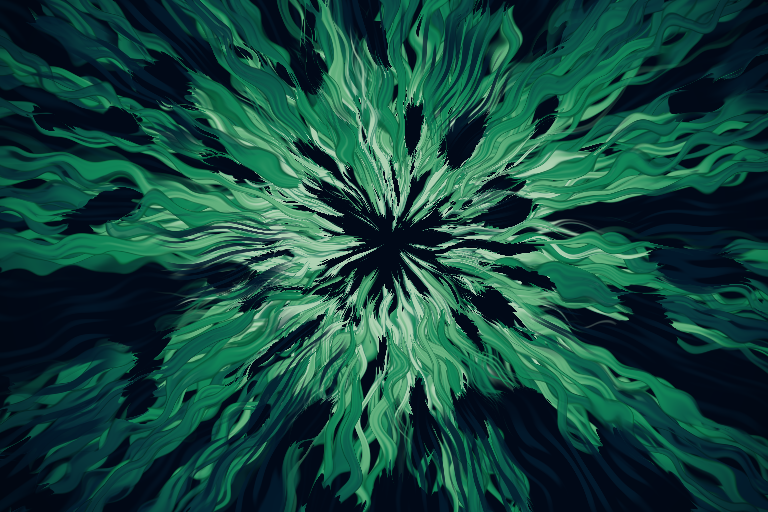
Reproduce this background procedurally as a WebGL 2 fragment shader.

```glsl
#version 300 es
precision highp float;
// Wavy green brush strokes bursting outward from a dark, cracked core.
uniform vec2 u_resolution;
out vec4 fragColor;

const float TAU = 6.2831853;
const vec3 INK = vec3(0.005, 0.035, 0.09);
const vec3 NAVY = vec3(0.01, 0.13, 0.21);
const vec3 DEEP = vec3(0.03, 0.23, 0.25);
const vec3 TEAL = vec3(0.04, 0.37, 0.30);
const vec3 GREEN = vec3(0.06, 0.52, 0.34);
const vec3 MINT = vec3(0.38, 0.69, 0.49);
const vec3 PALE = vec3(0.68, 0.82, 0.70);

float hash(vec2 p) {
  vec3 q = fract(vec3(p.xyx) * 0.1031);
  q += dot(q, q.yzx + 33.33);
  return fract((q.x + q.y) * q.z);
}

float corner(vec2 cell, vec2 offset, float period) {
  float a = TAU * hash(vec2(mod(cell.x, period), cell.y));
  return dot(vec2(cos(a), sin(a)), offset);
}

// Gradient noise that repeats along x
float noise(vec2 p, float period) {
  vec2 i = floor(p), f = fract(p), e = vec2(1, 0);
  vec2 u = f * f * (3.0 - 2.0 * f);
  float low = mix(corner(i, f, period), corner(i + e, f - e, period), u.x);
  float high = mix(corner(i + e.yx, f - e.yx, period), corner(i + 1.0, f - 1.0, period), u.x);
  return mix(low, high, u.y);
}

vec2 warp(vec2 p, float scale, float seed) {
  vec2 q = p * scale + seed * 7.3 + 100.0;
  return vec2(noise(q, 1000.0), noise(q + 57.0, 1000.0));
}

float segment(vec2 p, vec2 a, vec2 b) {
  vec2 d = b - a;
  return length(p - a - d * clamp(dot(p - a, d) / dot(d, d), 0.0, 1.0));
}

// Distance to the branching dark core
float cracks(vec2 p) {
  vec2 hub = vec2(-0.02, 0.0), fork = vec2(-0.12, -0.09);
  float d = segment(p, hub, vec2(-0.14, 0.11));
  d = min(d, segment(p, hub, vec2(0.16, 0.07)));
  d = min(d, segment(p, hub, fork));
  d = min(d, segment(p, fork, vec2(-0.34, -0.08)));
  d = min(d, segment(p, fork, vec2(-0.06, -0.16)));
  return min(d, segment(p, vec2(0.06, -0.03), vec2(0.29, -0.20)));
}

// Dark wedges between the bundles: angle and half width
float wedges(float angle) {
  const vec2 GAPS[13] = vec2[13](vec2(-2.91, 0.17), vec2(-2.05, 0.12), vec2(-1.50, 0.06),
    vec2(-0.91, 0.13), vec2(-0.40, 0.08), vec2(0.08, 0.09), vec2(0.52, 0.04), vec2(0.95, 0.05),
    vec2(1.70, 0.09), vec2(2.04, 0.07), vec2(2.38, 0.07), vec2(2.63, 0.05), vec2(2.85, 0.04));
  float dark = 0.0;
  for (int i = 0; i < 13; i++) {
    float d = abs(mod(angle - GAPS[i].x + TAU * 0.5, TAU) - TAU * 0.5);
    dark = max(dark, 1.0 - smoothstep(0.7, 1.1, d / GAPS[i].y));
  }
  return dark;
}

vec3 ramp(float t) {
  vec3 c = mix(PALE, MINT, smoothstep(0.17, 0.30, t));
  c = mix(c, GREEN, smoothstep(0.33, 0.50, t));
  c = mix(c, TEAL, smoothstep(0.50, 0.68, t));
  c = mix(c, DEEP, smoothstep(0.66, 0.84, t));
  return mix(c, NAVY, smoothstep(0.84, 1.05, t));
}

// One ring of strokes with canvas-sized widths: colour and coverage
vec4 strokes(vec2 p, float count, float seed, float shift, float core, float px) {
  vec2 q = p + 0.05 * smoothstep(0.0, 0.2, length(p)) * warp(p, 12.0, seed);
  float r = length(q), turn = atan(q.y, q.x) / TAU + 0.5;
  float x = turn * count + seed * 0.37, id = mod(floor(x), count);
  float pick = hash(vec2(id, seed)), vary = hash(vec2(id, seed + 31.0));
  float bristle = noise(vec2(turn * count * 8.0, r * 9.0 + seed * 9.0), count * 8.0);
  float start = max(0.025, count * 0.0037 - 0.01 + 0.14 * (pick - 0.4));
  float tip = min(r - start, core - 0.012) + 0.04 * bristle;
  float arc = TAU * r / count;
  float width = mix(0.006, 0.018, vary) * (0.9 + 0.4 * r);
  width = min(width, 0.46 * arc) * (0.7 + 0.3 * smoothstep(0.0, 0.05, tip));
  float side = abs(fract(x) - 0.5) * arc - width + 0.007 * bristle;
  float cover = (1.0 - smoothstep(-px, px, side)) * smoothstep(-px, px, tip);
  float middle = ((floor(x) + 0.5 - seed * 0.37) / count - 0.5) * TAU;
  cover *= step(0.006 * count, hash(vec2(id, seed + 63.0)));
  cover *= 1.0 - wedges(middle) * smoothstep(0.24, 0.40, r + 0.2 * bristle);
  cover *= 1.0 - 0.7 * smoothstep(0.05, 0.35, bristle) * smoothstep(0.3, 0.7, r);
  float tone = length(p * vec2(0.88, 1.08)) + 0.26 * (vary - 0.5) + shift;
  vec3 c = ramp(tone + 0.16 * bristle);
  float fringe = (1.0 - smoothstep(0.0, 0.025, tip)) * (1.0 - smoothstep(0.28, 0.45, r));
  c = mix(c, PALE, 0.75 * fringe * step(shift, 0.1));
  return vec4(c * mix(vec3(0.3, 0.65, 0.6), vec3(1), smoothstep(0.0, 0.004, -side)), cover);
}

void main() {
  vec2 p = (gl_FragCoord.xy - 0.5 * u_resolution) / u_resolution.y - vec2(0.012, 0.031);
  float px = 0.8 / u_resolution.y, r = length(p);
  vec2 bent = p + 0.035 * warp(p, 8.0, 3.0);
  float turn = atan(bent.y, bent.x) / TAU + 0.5;
  float hair = noise(vec2(turn * 280.0, r * 6.0), 280.0);

  // Core plus radial slits that stay dark
  float slit = 0.012 + 0.14 * (0.23 - noise(vec2(turn * 38.0, r * 6.5), 38.0));
  float core = min(cracks(p + 0.06 * warp(p, 14.0, 5.0)), slit);

  // Faint blue bristles on ink
  vec3 color = mix(INK, NAVY, 0.45 * smoothstep(0.0, 0.5, hair) * smoothstep(0.2, 0.6, r));

  // Pale strokes and green ribbons, alternating from the core outward
  for (int i = 0; i < 10; i++) {
    float n = float(i), ribbon = mod(n, 2.0);
    vec4 s = strokes(p, 13.0 + 5.0 * n, n + 1.0, 0.2 * ribbon - 0.03, core, px);
    color = mix(color, s.rgb, s.a);
  }

  // Dry dark hatching in patches
  float region = smoothstep(0.0, 0.25, warp(p, 5.0, 9.0).x) * smoothstep(0.1, 0.25, r);
  color = mix(color, mix(INK, NAVY, 0.7), 0.85 * region * smoothstep(0.0, 0.16, hair));
  color *= 1.0 - 0.25 * smoothstep(0.6, 0.95, r);
  fragColor = vec4(color, 1.0);
}
```
